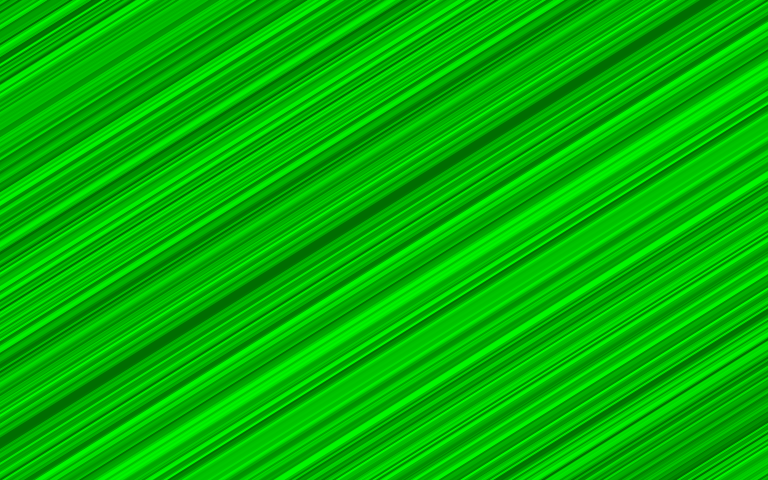
Give the GLSL for this background, as a Shadertoy shader.

```glsl
// Diagonal brushed streaks of bright and dark green, mostly hairlines with faint bands.

const float STREAK_ANGLE = 0.5586;  // radians above the horizontal
const float MEAN_GREEN = 0.70;
const float MIN_GREEN = 0.43;
const float MAX_GREEN = 0.96;
const float FILTER_WIDTH = 0.8;     // share of a pixel that is averaged
const int TAPS = 5;

// Integer hash of a cell index and a layer seed, giving 0 to 1.
float hash(int cell, int seed) {
    uint h = uint(cell + 4096) * 747796405u + uint(seed) * 2891336453u;
    h = ((h >> 16) ^ h) * 73244475u;
    h = ((h >> 16) ^ h) * 73244475u;
    h = (h >> 16) ^ h;
    return float(h & 65535u) / 65535.0;
}

// One-dimensional noise from -1 to 1; a small softness gives flat, crisp strips.
float stripNoise(float x, float softness, int seed) {
    float cell = floor(x);
    float blend = smoothstep(0.5 - softness, 0.5 + softness, x - cell);
    int i = int(cell);
    return mix(hash(i, seed), hash(i + 1, seed), blend) * 2.0 - 1.0;
}

// Green level at a distance across the streaks, in canvas heights.
float streakLevel(float across) {
    float level = MEAN_GREEN;
    level += 0.02 * stripNoise(across * 17.0, 0.50, 1);   // broad bands
    level += 0.04 * stripNoise(across * 51.0, 0.25, 2);   // medium strips
    level += 0.13 * stripNoise(across * 127.0, 0.12, 5);  // thin streaks
    level += 0.22 * stripNoise(across * 247.0, 0.12, 6);  // hairlines
    return clamp(level, MIN_GREEN, MAX_GREEN);
}

// Average several taps across one pixel to smooth the edges.
float filteredLevel(float across, float pixelSize) {
    float sum = 0.0;
    for (int i = 0; i < TAPS; i++) {
        float offset = (float(i) + 0.5) / float(TAPS) - 0.5;
        sum += streakLevel(across + offset * FILTER_WIDTH * pixelSize);
    }
    return sum / float(TAPS);
}

void mainImage(out vec4 fragColor, in vec2 fragCoord) {
    vec2 position = fragCoord / iResolution.y;
    vec2 normal = vec2(-sin(STREAK_ANGLE), cos(STREAK_ANGLE));
    float green = filteredLevel(dot(position, normal), 1.0 / iResolution.y);
    fragColor = vec4(0.0, green, 0.0, 1.0);
}
```
